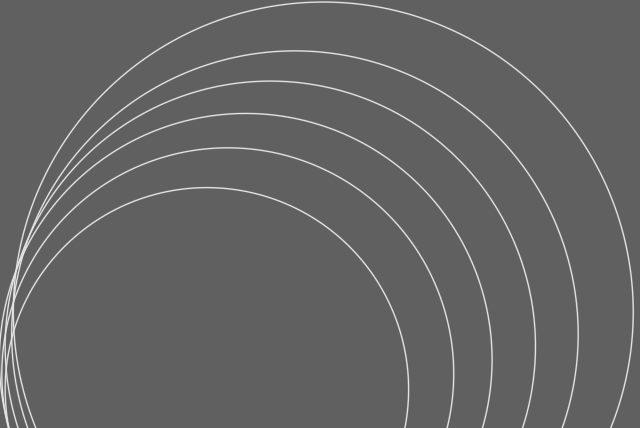
Give the GLSL for this background, as a Shadertoy shader.

```glsl
// Six thin pale rings on flat grey, nested and gathered at the left edge.

const vec3 GREY = vec3(0.378);
const vec3 PALE = vec3(0.9);
const float HALF_WIDTH = 0.0016;

// Ring centres (xy) and radii (z), in units of the canvas height
const vec3 RINGS[6] = vec3[6](
    vec3(0.7553, 0.2710, 0.7242),
    vec3(0.6891, 0.2193, 0.6618),
    vec3(0.6316, 0.1910, 0.6195),
    vec3(0.5741, 0.1593, 0.5756),
    vec3(0.5322, 0.1267, 0.5279),
    vec3(0.4834, 0.0903, 0.4713)
);

// Distance from a point to the outline of a ring
float ringDistance(vec2 p, vec3 ring) {
    return abs(length(p - ring.xy) - ring.z);
}

// Soft-edged coverage of a line at the given distance
float lineCoverage(float dist, float halfWidth, float blur) {
    return 1.0 - smoothstep(halfWidth - blur, halfWidth + blur, dist);
}

void mainImage(out vec4 fragColor, in vec2 fragCoord) {
    vec2 p = fragCoord / iResolution.y;
    float blur = 0.75 / iResolution.y;

    // Layer the rings so that crossings grow brighter
    vec3 color = GREY;
    for (int i = 0; i < 6; i++) {
        float coverage = lineCoverage(ringDistance(p, RINGS[i]), HALF_WIDTH, blur);
        color = mix(color, PALE, coverage);
    }

    fragColor = vec4(color, 1.0);
}
```
